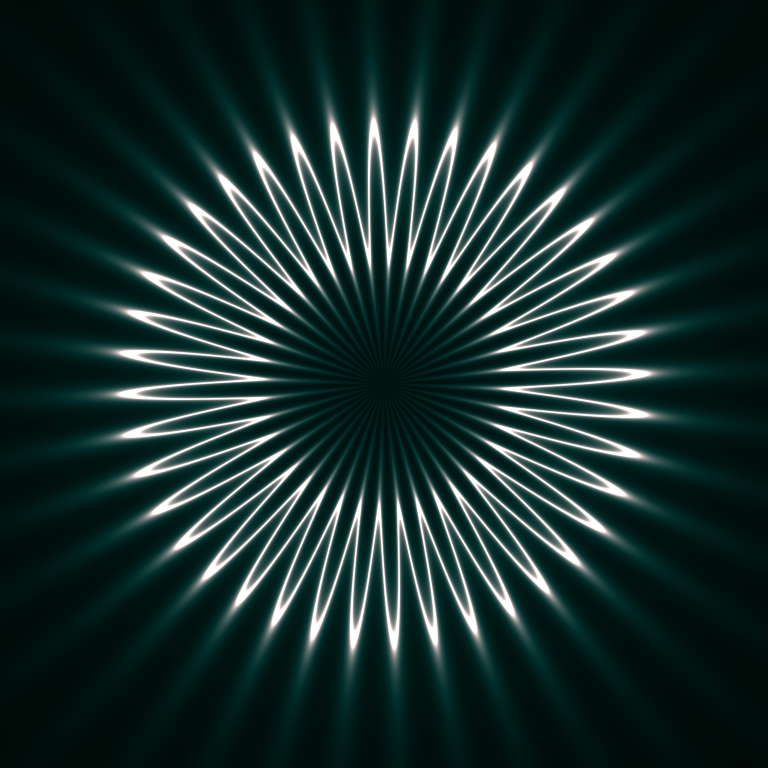
Reproduce this background procedurally as a WebGL 1 fragment shader.

```glsl
precision highp float;
// A glowing white sunburst ring of forty narrow petals on deep teal darkness.

uniform vec2 u_resolution;

#define PETALS 40.0       // petals around the ring
#define RING_RADIUS 0.5   // mean radius, half the canvas being 1
#define PETAL_REACH 0.17  // how far the outline swings in and out
#define LINE_WIDTH 0.021  // radial gap within which the outline is white
#define FALLOFF 0.85      // how fast the light fades beyond the line
#define TINT_GAIN vec3(1.4, 1.0, 1.0)
#define TINT_FLOOR vec3(0.25, 0.0, 0.01)
#define SAMPLES 2         // smoothing samples along each axis

const float TAU = 6.2831853;

// Light falls off with the radial gap to the wavy outline.
float petalGlow(vec2 p, float pixel) {
    float radius = length(p);
    float angle = atan(p.y, p.x);

    // Flatten the wave where a petal is too narrow for the pixel grid.
    float petalPixels = TAU * radius / (PETALS * pixel);
    float reach = PETAL_REACH * smoothstep(0.8, 2.2, petalPixels);

    float outline = RING_RADIUS + reach * sin(PETALS * angle);
    float gap = max(abs(radius - outline), 0.001);
    return pow(LINE_WIDTH / gap, FALLOFF);
}

// Faint light stays teal; red joins in as it brightens to white.
vec3 tint(float light) {
    return clamp(light * TINT_GAIN - TINT_FLOOR, 0.0, 1.0);
}

void main() {
    float pixel = 2.0 / min(u_resolution.x, u_resolution.y);
    vec2 center = 0.5 * u_resolution;
    vec3 color = vec3(0.0);

    // Average a small grid of samples to smooth the thin lines.
    for (int i = 0; i < SAMPLES; i++) {
        for (int j = 0; j < SAMPLES; j++) {
            vec2 offset = (vec2(float(i), float(j)) + 0.5) / float(SAMPLES) - 0.5;
            vec2 p = (gl_FragCoord.xy + offset - center) * pixel;
            color += tint(petalGlow(p, pixel));
        }
    }

    gl_FragColor = vec4(color / float(SAMPLES * SAMPLES), 1.0);
}
```
